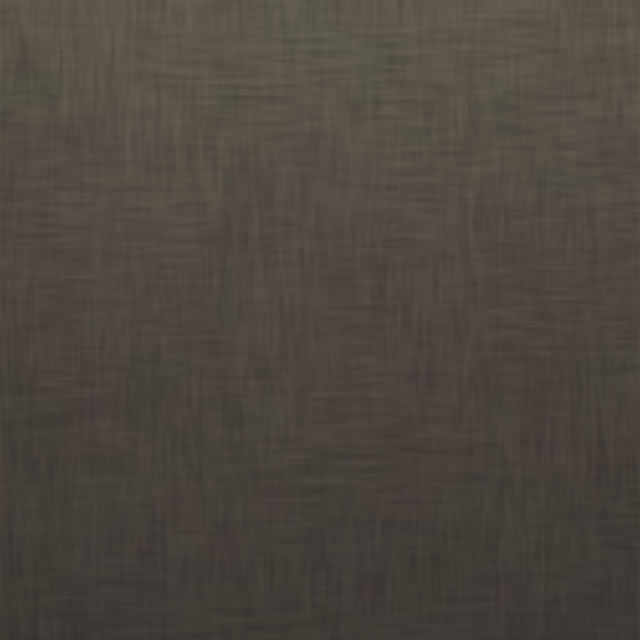
Give the GLSL for this texture, as a WebGL 1 fragment shader.

```glsl
precision highp float;
// Dark taupe linen under a soft vertical gradient, lighter at the top.
// Two crossed layers of short, blurred thread streaks shade the cloth;
// broad noise varies the strength of each layer and faintly tints it.

uniform vec2 u_resolution;

const vec3 BOTTOM_COLOR = vec3(0.243, 0.228, 0.206);
const vec3 MIDDLE_COLOR = vec3(0.304, 0.277, 0.251);
const vec3 TOP_COLOR    = vec3(0.370, 0.344, 0.302);
const vec3 TINT         = vec3(0.006, -0.003, 0.002); // rose against olive

const float COARSE_THREADS = 125.0; // threads across the canvas
const float FINE_THREADS   = 210.0;
const float COARSE_STREAKS = 18.0;  // streak lengths along a thread
const float FINE_STREAKS   = 32.0;
const float FINE_SHARE     = 0.45;
const float WEAVE_CONTRAST = 0.21;  // relative to the local colour
const float PATCH_SCALE    = 11.0;
const float TINT_SCALE     = 14.0;
const float CLOUD_SCALE    = 5.0;
const float CLOUD_CONTRAST = 0.035;
const float SIDE_SHADE     = 0.05;
const float EDGE_WIDTH     = 0.005;
const float EDGE_LIGHT     = 0.05;

float hash(vec2 p) {
  vec3 q = fract(vec3(p.xyx) * 0.1031);
  q += dot(q, q.yzx + 33.33);
  return fract((q.x + q.y) * q.z);
}

float valueNoise(vec2 p) {
  vec2 cell = floor(p);
  vec2 f = fract(p);
  f = f * f * (3.0 - 2.0 * f);
  float low = mix(hash(cell), hash(cell + vec2(1.0, 0.0)), f.x);
  float high = mix(hash(cell + vec2(0.0, 1.0)), hash(cell + 1.0), f.x);
  return mix(low, high, f.y);
}

// Brightness along one thread; each thread starts at its own offset.
float threadTone(float thread, float along) {
  float s = along + 7.0 * hash(vec2(thread, 91.0));
  float i = floor(s);
  float f = smoothstep(0.0, 1.0, s - i);
  return mix(hash(vec2(thread, i)), hash(vec2(thread, i + 1.0)), f) - 0.5;
}

// Soft streaks: x counts threads, y runs along them.
float streaks(vec2 p) {
  float thread = floor(p.x);
  float f = smoothstep(0.0, 1.0, p.x - thread);
  return mix(threadTone(thread, p.y), threadTone(thread + 1.0, p.y), f);
}

// Upright threads at two sizes, with a seed to separate the layers.
float threadLayer(vec2 p, float seed) {
  float coarse = streaks(p * vec2(COARSE_THREADS, COARSE_STREAKS) + seed);
  float fine = streaks(p * vec2(FINE_THREADS, FINE_STREAKS) + seed + 300.0);
  return mix(coarse, fine, FINE_SHARE);
}

vec3 gradientColor(float height) {
  vec3 lower = mix(BOTTOM_COLOR, MIDDLE_COLOR, clamp(height * 2.0, 0.0, 1.0));
  return mix(lower, TOP_COLOR, clamp(height * 2.0 - 1.0, 0.0, 1.0));
}

void main() {
  vec2 uv = gl_FragCoord.xy / u_resolution;
  vec2 p = gl_FragCoord.xy / u_resolution.y;

  // Crossed threads, each direction dominating in its own patches
  float balance = smoothstep(0.2, 0.8, valueNoise(p * PATCH_SCALE + 40.0));
  float warp = threadLayer(p, 10.0) * mix(0.45, 1.0, balance);
  float weft = threadLayer(p.yx, 620.0) * mix(1.0, 0.45, balance);
  float weave = (warp + weft) * WEAVE_CONTRAST;

  // Broad unevenness and a little darkening towards the sides
  float cloud = (valueNoise(p * CLOUD_SCALE + 70.0) - 0.5) * CLOUD_CONTRAST;
  float side = abs(uv.x * 2.0 - 1.0);
  float shade = 1.0 + weave + cloud - SIDE_SHADE * side * side * side;

  // Thin pale selvedge at the left and right
  float edge = min(uv.x, 1.0 - uv.x);
  shade += EDGE_LIGHT * (1.0 - smoothstep(0.0, EDGE_WIDTH, edge));

  vec3 color = gradientColor(uv.y) * shade;
  color += TINT * (valueNoise(p * TINT_SCALE + 150.0) * 2.0 - 1.0);
  gl_FragColor = vec4(color, 1.0);
}
```
